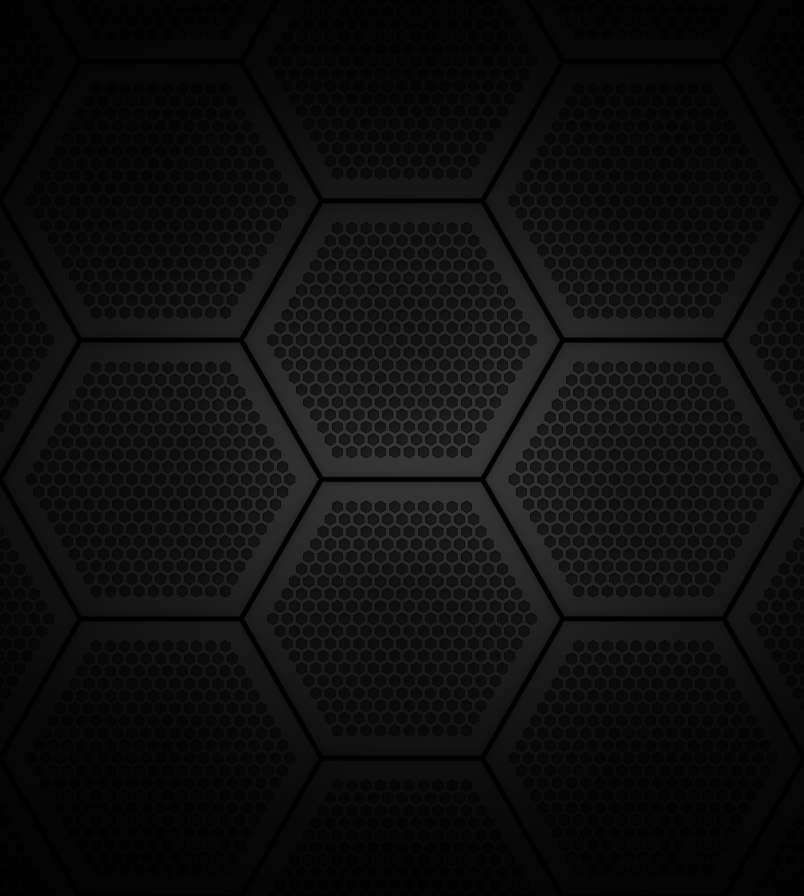
This pattern is drawn by a Shadertoy shader. Its source:

```glsl
const float CELL = 0.311;   // seam-to-seam height of a large cell
const float PITCH = 0.0515; // perforation spacing within a cell

// Apothem distance of a pointy-top hexagon
float hexRadius(vec2 p) {
    p = abs(p);
    return max(p.x, dot(p, vec2(0.5, 0.8660254)));
}

// Offset from the nearest centre of a unit-spaced hexagonal lattice
vec2 hexLocal(vec2 p) {
    vec2 period = vec2(1.0, 1.7320508);
    vec2 a = mod(p, period) - 0.5 * period;
    vec2 b = mod(p - 0.5 * period, period) - 0.5 * period;
    return dot(a, a) < dot(b, b) ? a : b;
}

void mainImage(out vec4 fragColor, in vec2 fragCoord) {
    vec2 p = (fragCoord - 0.5 * iResolution.xy) / iResolution.y;
    float pixel = 1.0 / (iResolution.y * CELL);

    // Large flat-top cells
    vec2 cell = hexLocal((p - vec2(0.0, 0.1204)).yx / CELL).yx;
    float seamDist = 0.5 - hexRadius(cell.yx);

    // Spotlight, dimmer toward each cell centre
    vec2 light = p - vec2(0.04, 0.005);
    float glow = exp(-dot(light * light, vec2(5.5, 11.0)));
    float face = 0.008 + 0.205 * glow;
    face *= mix(0.78, 1.0, smoothstep(0.05, 0.45, length(cell)));
    face *= mix(0.85, 1.0, smoothstep(0.0, 0.04, seamDist));

    // Perforations: a hexagonal patch with ten holes per side
    vec2 grid = cell / PITCH;
    vec2 hole = hexLocal(grid);
    float inPatch = step(hexRadius((grid - hole).yx), 8.23);
    float holeDist = hexRadius(hole) - 0.385;
    float aa = 0.6 * pixel / PITCH;
    float holeMask = inPatch * (1.0 - smoothstep(-aa, aa, holeDist));

    // Recessed floor with a dark rim, shaded deeper at the upper left
    float rim = smoothstep(-0.1, -0.02, holeDist);
    float shade = dot(hole, vec2(0.25, -0.4));
    float recess = face * (0.5 + 0.25 * shade) * mix(1.0, 0.6, rim);
    float value = mix(face, recess, holeMask);

    // Black seams
    value *= smoothstep(-pixel, pixel, seamDist - 0.009);
    fragColor = vec4(vec3(value), 1.0);
}
```
